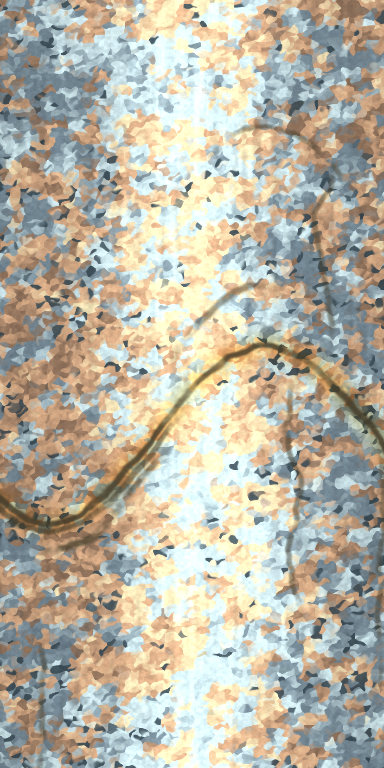
Reproduce this texture procedurally as a Shadertoy shader.

```glsl
const vec3 BROWN = vec3(0.58, 0.46, 0.37);
const vec3 SALMON = vec3(0.87, 0.69, 0.54);
const vec3 CREAM = vec3(0.99, 0.93, 0.75);
const vec3 SLATE = vec3(0.46, 0.54, 0.59);
const vec3 PALE_BLUE = vec3(0.84, 0.94, 0.96);
const vec3 MICA = vec3(0.22, 0.29, 0.33);
const vec3 CRACK = vec3(0.27, 0.24, 0.17);
const vec3 OCHRE = vec3(0.88, 0.72, 0.40);
const vec2 GRAIN_SCALE = vec2(58.0, 78.0);
const float GRAIN_TILT = 0.3;
const float GRAIN_SHARPNESS = 13.0;
const float PATCH_SCALE = 25.0;

float hash(vec2 p) {
    return fract(sin(dot(p, vec2(127.1, 311.7))) * 43758.5453);
}

float noise(vec2 p) {
    vec2 i = floor(p), f = fract(p);
    f = f * f * (3.0 - 2.0 * f);
    return mix(mix(hash(i), hash(i + vec2(1, 0)), f.x),
               mix(hash(i + vec2(0, 1)), hash(i + vec2(1, 1)), f.x), f.y);
}

float fbm(vec2 p) {
    float sum = 0.0, amp = 0.5;
    for (int i = 0; i < 4; i++) {
        sum += amp * noise(p);
        p = p * 2.03 + 17.3;
        amp *= 0.5;
    }
    return sum / 0.9375;
}

float blob(vec2 p, vec2 center, vec2 size) {
    vec2 d = (p - center) / size;
    return exp(-dot(d, d));
}

// Bright vertical band, wandering a little
float bandLight(vec2 p) {
    float x = p.x - 0.52 - 0.08 * (noise(vec2(p.y * 3.0, 4.0)) - 0.5);
    return exp(-x * x / 0.055);
}

// Colour of one mineral grain from the patch it lies in
vec3 mineral(vec2 p, vec2 id) {
    float cool = 0.22 * blob(p, vec2(0.85, 0.45), vec2(0.22, 0.3))
               + 0.13 * blob(p, vec2(0.15, 1.75), vec2(0.3, 0.4))
               + 0.12 * blob(p, vec2(0.55, 0.1), vec2(0.5, 0.18))
               - 0.07 * blob(p, vec2(0.5, 1.15), vec2(0.35, 0.3));
    float light = bandLight(p);
    float kind = noise(p * PATCH_SCALE) + 0.35 * (hash(id) - 0.5)
               + 0.35 * (fbm(p * 5.0) - 0.5) - cool;
    float shade = 0.5 + 0.75 * (noise(p * PATCH_SCALE * 1.3 + 40.0) - 0.5)
                + 0.5 * (hash(id + 9.0) - 0.5) + 0.55 * (light - 0.42);
    vec3 warm = mix(BROWN, SALMON, smoothstep(0.0, 0.45, shade));
    warm = mix(warm, CREAM, smoothstep(0.45, 0.9, shade));
    vec3 cold = mix(SLATE, PALE_BLUE, smoothstep(0.12, 0.72, shade));
    vec3 col = mix(cold, warm, smoothstep(0.36, 0.54, kind));
    float speck = hash(id + 23.0) + 0.25 * (noise(p * 14.0 + 7.0) - 0.5) - 0.08 * light;
    return mix(col, MICA, 0.9 * smoothstep(0.91, 0.95, speck));
}

// Soft cellular grains
vec3 grains(vec2 p) {
    float c = cos(GRAIN_TILT), s = sin(GRAIN_TILT);
    mat2 tilt = mat2(c, -s, s, c);
    vec2 q = tilt * p * GRAIN_SCALE + 1.2 * (vec2(noise(p * 60.0), noise(p * 60.0 + 31.0)) - 0.5);
    vec2 cell = floor(q);
    vec3 sum = vec3(0.0);
    float total = 0.0;
    for (int y = -1; y <= 1; y++)
    for (int x = -1; x <= 1; x++) {
        vec2 id = cell + vec2(x, y);
        vec2 center = id + vec2(hash(id + 3.0), hash(id + 57.0));
        vec2 d = q - center;
        float w = exp(-GRAIN_SHARPNESS * dot(d, d)) + 1e-6;
        sum += w * mineral(transpose(tilt) * (center / GRAIN_SCALE), id);
        total += w;
    }
    return sum / total;
}

// Signed distance to a wave-shaped fracture plane, raised by lift
float wave(vec2 p, float lift) {
    float a = 5.6 * (p.x - 0.13);
    float ragged = 0.05 * (fbm(p * 9.0 + lift * 20.0) - 0.5);
    return (p.y - 0.87 - lift + 0.23 * cos(a) + ragged) / sqrt(1.0 + 1.6 * sin(a) * sin(a));
}

float span(float x, float lo, float hi) {
    return smoothstep(lo, lo + 0.08, x) * (1.0 - smoothstep(hi - 0.08, hi, x));
}

float line(float d, float width) {
    return 1.0 - smoothstep(0.2 * width, width, abs(d));
}

void mainImage(out vec4 fragColor, in vec2 fragCoord) {
    vec2 p = fragCoord / iResolution.x;
    vec3 col = grains(p);

    // Band lighting, fine grit and vertical streaks
    col *= mix(0.93, 1.1, bandLight(p));
    col *= 1.0 + 0.22 * (fbm(p * 120.0) - 0.5);
    col *= 1.0 + 0.12 * (noise(p * vec2(80.0, 5.0)) - 0.5);

    // Main fracture with a stained rim
    float d = wave(p, 0.0);
    float broken = smoothstep(0.2, 0.6, fbm(p * 16.0 + 3.0));
    col = mix(col, col * OCHRE * 1.1, 0.6 * exp(-d * d / 0.0012));
    float crack = line(d, 0.014) * (0.45 + 0.4 * broken);
    crack = max(crack, 0.6 * broken * line(d + 0.022, 0.014) * span(p.x, -0.1, 0.5));

    // Fainter parallel fractures
    crack = max(crack, 0.75 * broken * line(wave(p, -0.075), 0.016) * span(p.x, 0.08, 0.45));
    crack = max(crack, 0.5 * broken * line(wave(p, 0.15), 0.016) * span(p.x, 0.42, 0.75));
    crack = max(crack, 0.5 * broken * line(wave(p, 0.57), 0.012) * span(p.x, 0.52, 0.95));

    // Steep fractures: x, lower end, upper end
    vec3 steep[4] = vec3[4](vec3(0.12, -0.1, 0.36), vec3(0.77, 0.4, 1.06),
                            vec3(0.98, 0.15, 0.85), vec3(0.85, 1.1, 1.6));
    for (int i = 0; i < 4; i++) {
        float sway = 0.09 * (fbm(vec2(p.y * 7.0, float(i) * 5.0)) - 0.5);
        float side = p.x - steep[i].x - sway;
        crack = max(crack, 0.5 * broken * line(side, 0.012) * span(p.y, steep[i].y, steep[i].z));
    }
    col = mix(col, CRACK, crack);
    fragColor = vec4(clamp(col, 0.0, 1.0), 1.0);
}
```
